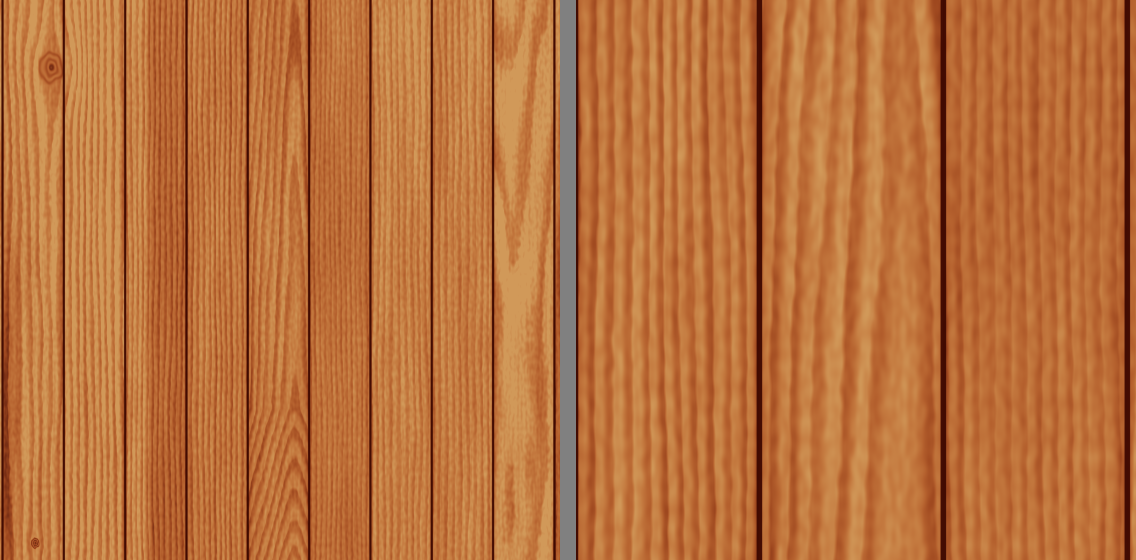
Left: the whole. Right: its middle third, enlarged.
A Shadertoy shader for this texture:

```glsl
#define PITCH 0.1095        // board width
#define FIRST_SEAM 0.0045   // left edge of the first full board
#define SEAM_WIDTH 0.0015   // half width of the dark gap
#define SEAM_SHADE 0.35     // soft darkening beside the gap
#define WOBBLE 0.75         // drift of the growth rings
#define JITTER 0.11         // roughness of the ring edges
#define MOTTLE 0.17         // broad tone changes
#define FIBRE 0.15          // long thin streaks
#define SPECKLE 0.17        // fine pores

// Per board: ring count, ring axis, mean darkness, ring contrast
const vec4 BOARDS[9] = vec4[9](
    vec4(6.0, -0.5, 0.20, 0.44), vec4(8.0, -0.5, 0.16, 0.48),
    vec4(11.0, -0.4, 0.19, 0.40), vec4(11.0, -0.6, 0.36, 0.44),
    vec4(8.0, 0.77, 0.33, 0.42), vec4(12.0, -0.2, 0.37, 0.27),
    vec4(9.0, -0.5, 0.22, 0.30), vec4(9.0, -0.5, 0.25, 0.30),
    vec4(2.2, 0.28, 0.17, 0.44));

// Knots: centre and radius
const vec3 KNOTS[2] = vec3[2](vec3(0.091, 0.879, 0.024), vec3(0.063, 0.030, 0.008));

// Wood tones from light to dark
const vec3 TONES[5] = vec3[5](
    vec3(0.82, 0.60, 0.35), vec3(0.77, 0.48, 0.25), vec3(0.71, 0.38, 0.18),
    vec3(0.62, 0.28, 0.12), vec3(0.47, 0.18, 0.08));
const vec3 GAP = vec3(0.24, 0.03, 0.0);

vec2 gradientAt(vec2 cell) {
    vec3 h = fract(cell.xyx * vec3(0.1031, 0.1030, 0.0973));
    h += dot(h, h.yzx + 33.33);
    float angle = 6.2832 * fract((h.x + h.y) * h.z);
    return vec2(cos(angle), sin(angle));
}

// Gradient noise, roughly -0.7 to 0.7
float noise(vec2 p) {
    vec2 i = floor(p), f = p - i;
    vec2 u = f * f * f * (f * (f * 6.0 - 15.0) + 10.0);
    vec2 e = vec2(1.0, 0.0);
    float low = mix(dot(gradientAt(i), f), dot(gradientAt(i + e), f - e), u.x);
    float high = mix(dot(gradientAt(i + e.yx), f - e.yx),
                     dot(gradientAt(i + e.xx), f - e.xx), u.x);
    return mix(low, high, u.y);
}

// Dark late wood: slow rise, quick fall, strength differs per ring
float lateWood(float phase, float seed) {
    float s = fract(phase);
    float band = smoothstep(0.25, 0.72, s) * (1.0 - smoothstep(0.80, 1.0, s));
    return band * (0.85 + 0.45 * noise(vec2(floor(phase) * 0.73 + 0.4, seed * 3.7)));
}

// Vertical ring shift that closes the rings into arches
float archShift(int board, float y) {
    if (board == 4) return 3.0 * y + 16.0 * min(y - 0.27, 0.0);
    if (board == 8) return 0.88 - 2.9 * max(y - 0.45, 0.0);
    return 0.0;
}

vec3 woodTone(float t) {
    vec3 tone = TONES[0];
    for (int k = 0; k < 4; k++)
        tone = mix(tone, TONES[k + 1], clamp(t * 4.0 - float(k), 0.0, 1.0));
    return tone;
}

void mainImage(out vec4 fragColor, in vec2 fragCoord) {
    vec2 uv = fragCoord / iResolution.xy;
    float pixel = 1.0 / iResolution.x;

    // Board layout
    float across = (uv.x - FIRST_SEAM) / PITCH;
    float id = floor(across), local = across - id;
    int board = int(mod(id, 9.0));
    vec4 wood = BOARDS[board];
    float seed = id * 17.3 + 40.0;

    // Grain bends around the knots
    float bend = 0.0;
    for (int k = 0; k < 2; k++) {
        vec2 d = (uv - KNOTS[k].xy) / KNOTS[k].z;
        bend -= d.x * exp(-dot(d, d * vec2(0.35, 0.12))) * KNOTS[k].z / PITCH;
    }

    // Growth rings
    float side = local + bend * 0.8 - wood.y;
    float phase = wood.x * sqrt(side * side + 0.01) + archShift(board, uv.y);
    phase += WOBBLE * noise(vec2(local * 1.6 + seed, uv.y * 2.2));
    phase += 0.3 * noise(vec2(local * 4.0 + seed, uv.y * 7.0));
    phase += JITTER * noise(vec2(across * 14.0, uv.y * 70.0));
    float late = lateWood(phase, seed);

    // Board tone and wear
    float t = wood.z + wood.w * (late - 0.38);
    t += MOTTLE * noise(vec2(across * 2.3 + seed, uv.y * 2.6));
    t += FIBRE * noise(vec2(across * 22.0 + seed, uv.y * 9.0));
    t += SPECKLE * noise(uv * vec2(210.0, 95.0));
    t += 0.06 * (0.5 - uv.y);
    if (board == 2) t += 0.32 * smoothstep(0.28, 0.45, local);
    if (board == 0) t += 0.40 * smoothstep(0.40, 0.05, local) * smoothstep(0.75, 0.40, uv.y);

    // Knot rings with a dark heart
    for (int k = 0; k < 2; k++) {
        vec2 d = (uv - KNOTS[k].xy) / KNOTS[k].z * vec2(1.0, 0.75);
        float r = length(d) + 0.25 * noise(d * 1.5 + 9.0);
        float rings = 0.55 + 0.18 * sin(r * 17.0) + 0.35 * smoothstep(0.4, 0.1, r);
        rings += k == 1 ? 0.3 : 0.0;
        float mask = (1.0 - smoothstep(0.75, 1.1, r)) * step(id, 0.5);
        t = mix(t, rings, mask * 0.9);
    }

    // Gaps between boards
    float gap = min(local, 1.0 - local) * PITCH;
    t += SEAM_SHADE * exp(-gap / 0.0035);
    float seam = 1.0 - smoothstep(SEAM_WIDTH - 0.5 * pixel, SEAM_WIDTH + pixel, gap);
    fragColor = vec4(mix(woodTone(t), GAP, seam * 0.95), 1.0);
}
```
